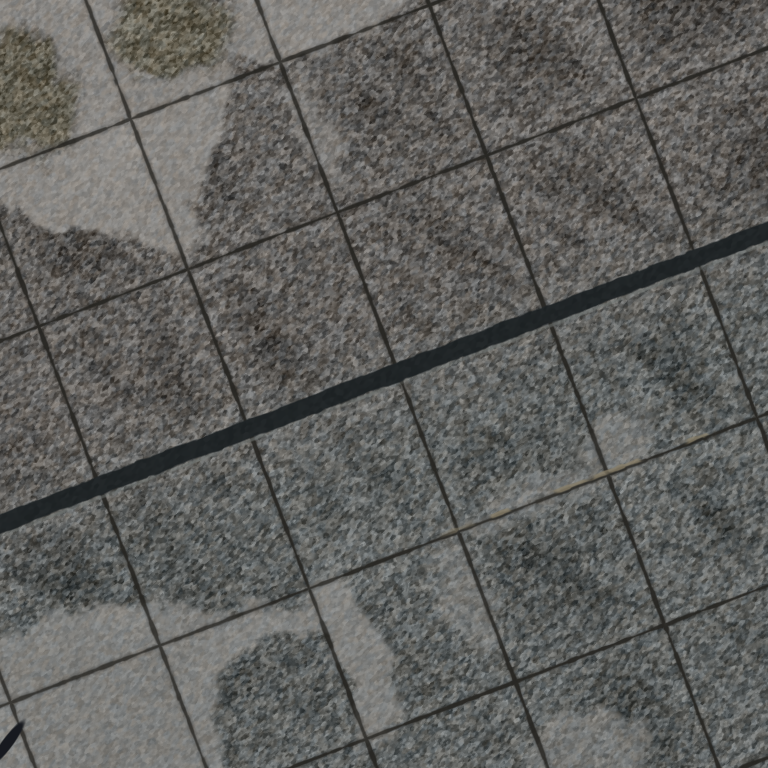
This texture is drawn by a three.js fragment shader. Its source:

```glsl
// Tilted grid of gritty paving slabs, patchily wet, crossed by one dark drain slot.
varying vec2 vUv;

float hash(vec2 p) {
  return fract(sin(dot(p, vec2(127.1, 311.7))) * 43758.5);
}

// Soft cellular noise: random tones blended around jittered cell points.
float cells(vec2 p, float sharpness) {
  vec2 id = floor(p);
  float sum = 0.0, total = 0.0001;
  for (int y = -1; y <= 1; y++) {
    for (int x = -1; x <= 1; x++) {
      vec2 cell = id + vec2(float(x), float(y));
      vec2 d = cell + vec2(hash(cell), hash(cell + 17.3)) - p;
      float w = exp(-sharpness * dot(d, d));
      sum += w * hash(cell + 41.7);
      total += w;
    }
  }
  return sum / total;
}

// Ellipse aligned with the slabs, positive inside, in slab units.
float blob(vec2 g, vec2 center, vec2 radius) {
  return (1.0 - length((g - center) / radius)) * min(radius.x, radius.y);
}

float stroke(float dist, float halfWidth) {
  return 1.0 - smoothstep(halfWidth - 0.0014, halfWidth + 0.0014, dist);
}

void main() {
  // Slab coordinates: whole numbers lie on the joints, the slot on y = 0.
  vec2 q = vUv - vec2(0.518, 0.5156);
  vec2 g = vec2(dot(q, vec2(4.493, 1.706)), dot(q, vec2(-1.652, 4.329)));
  g.y -= 0.03 * sin(g.y * 1.571);
  vec2 slab = floor(g);

  // Chipped edges shift the joints slightly.
  float chips = cells(q * 95.0 + 20.0, 6.0) - 0.5;
  float wear = cells(g * 9.0 + 50.0, 6.0) - 0.5;
  vec2 toJoint = abs(fract(g + 0.5) - 0.5) / vec2(4.8, 4.63) + 0.0018 * chips;

  // Ragged outlines for the damp patches.
  float rough = cells(g * 4.0, 6.0) - 0.5;
  vec2 w = g + 0.14 * rough + 0.025 * sin(g.yx * 19.0 + 3.0 * sin(g * 7.0));
  w += 0.05 * (cells(g * 17.0 + 5.0, 6.0) - 0.5) + 0.03 * chips;

  // Dry areas at the upper left and lower left.
  float dry = blob(w, vec2(-1.19, 2.29), vec2(0.9, 0.95));
  dry = max(dry, blob(w, vec2(-0.99, 1.5), vec2(0.2, 0.47)));
  dry = max(dry, blob(w, vec2(0.33, 2.28), vec2(0.72, 0.3)));
  dry = max(dry, blob(w, vec2(-2.5, -1.4), vec2(1.25, 0.8)));
  dry = max(dry, blob(w, vec2(-1.45, -1.25), vec2(0.6, 0.28)));
  dry = max(dry, blob(w, vec2(-0.93, -1.51), vec2(0.23, 0.55)));

  // Wet islands inside them.
  float island = max(blob(w, vec2(-1.55, 2.37), vec2(0.31, 0.42)),
                     blob(w, vec2(-0.57, 2.42), vec2(0.4, 0.32)));
  float lowIsland = blob(w, vec2(-1.42, -1.69), vec2(0.42, 0.5));
  dry = min(dry, -max(island, lowIsland));

  // Half-dried streaks along the joints.
  float damp = blob(w, vec2(0.07, 1.54), vec2(0.14, 0.42));
  damp = max(damp, blob(w, vec2(0.49, -1.0), vec2(0.65, 0.11)));
  damp = max(damp, blob(w, vec2(1.12, -0.85), vec2(0.25, 0.17)));
  damp = max(damp, blob(w, vec2(-0.11, -1.43), vec2(0.14, 0.42)));
  damp = max(damp, blob(w, vec2(0.25, -2.6), vec2(0.42, 0.28)));
  float softness = mix(0.035, 0.07, smoothstep(-0.1, 0.0, island));
  float dryness = max(smoothstep(-softness, softness, dry),
                      0.7 * smoothstep(-0.04, 0.06, damp));

  // Warm stone above the slot, nearly neutral stone below it.
  float upper = smoothstep(-0.6, 0.5, g.y);
  vec3 wetStone = mix(vec3(0.367, 0.378, 0.373), vec3(0.38, 0.37, 0.358), upper);
  vec3 dryStone = mix(vec3(0.5, 0.5, 0.49), vec3(0.535, 0.525, 0.51), upper);
  float brown = smoothstep(-0.05, 0.06, island);
  wetStone = mix(wetStone, vec3(0.385, 0.37, 0.32), brown);
  vec3 color = mix(wetStone, dryStone, dryness);
  color += 0.02 * (hash(slab + 3.0) - 0.5);

  // Slanted dark smudges in the slab centres, paler rims.
  vec2 mid = abs(fract(g) - 0.5);
  float centre = 1.0 - smoothstep(0.15, 0.5, max(mid.x, mid.y));
  float smudge = cells(vec2(q.x - q.y, q.x + q.y) * vec2(6.0, 17.0) + 9.0, 5.0);
  color -= (1.0 - dryness) * (1.0 - brown) * centre * 0.075 * smoothstep(0.4, 0.8, smudge);
  color += (1.0 - dryness) * (1.0 - centre) * 0.012;
  color += 0.035 * (cells(q * 13.0, 5.0) - 0.5);

  // Fine grit, drawn out along the diagonal.
  vec2 diagonal = vec2(q.x + q.y, q.y - q.x);
  float grit = cells(diagonal * vec2(105.0, 165.0), 6.5) - 0.5;
  float fine = cells(diagonal * vec2(190.0, 260.0) + 31.0, 7.0) - 0.5;
  float tint = cells(diagonal * vec2(80.0, 120.0) + 77.0, 6.0) - 0.5;
  color += (grit * 0.24 + fine * 0.15) * mix(1.0, 0.4, dryness);
  color += tint * vec3(0.025, 0.0, -0.025);

  // Thin dark joints of uneven width, fainter where the paving is dry.
  float joint = max(stroke(toJoint.x, 0.0023 + 0.0014 * wear),
                    stroke(toJoint.y, 0.0021 + 0.0016 * wear));
  color *= 1.0 - 0.15 * (1.0 - smoothstep(0.002, 0.007, min(toJoint.x, toJoint.y)));
  color = mix(color, vec3(0.15, 0.145, 0.13), joint * mix(0.92, 0.75, dryness));

  // Pale sandy deposit on part of the joint below the slot.
  float sand = smoothstep(-0.2, 0.1, g.x) * (1.0 - smoothstep(1.6, 2.0, g.x));
  sand *= stroke(abs(g.y + 0.985) / 4.63 + 0.002 * chips, 0.0025);
  color = mix(color, vec3(0.55, 0.51, 0.42), sand * smoothstep(-0.2, 0.15, wear) * 0.75);

  // Drain slot with a light lower lip.
  float slot = abs(g.y) / 4.63 + 0.0015 * wear + 0.0018 * chips;
  float lip = stroke(abs(g.y + 0.064) / 4.63, 0.002);
  color = mix(color, vec3(0.45, 0.47, 0.46), lip * (0.45 + 0.5 * wear));
  color = mix(color, vec3(0.125, 0.143, 0.15) + 0.03 * grit, stroke(slot, 0.0112));

  // Small slanted shadow at the lower left corner.
  float shadow = blob(vec2(q.x - q.y * 0.7, q.y), vec2(-0.17, -0.483), vec2(0.009, 0.03));
  color = mix(color, vec3(0.09, 0.1, 0.12), smoothstep(-0.001, 0.002, shadow));
  gl_FragColor = vec4(color, 1.0);
}
```
